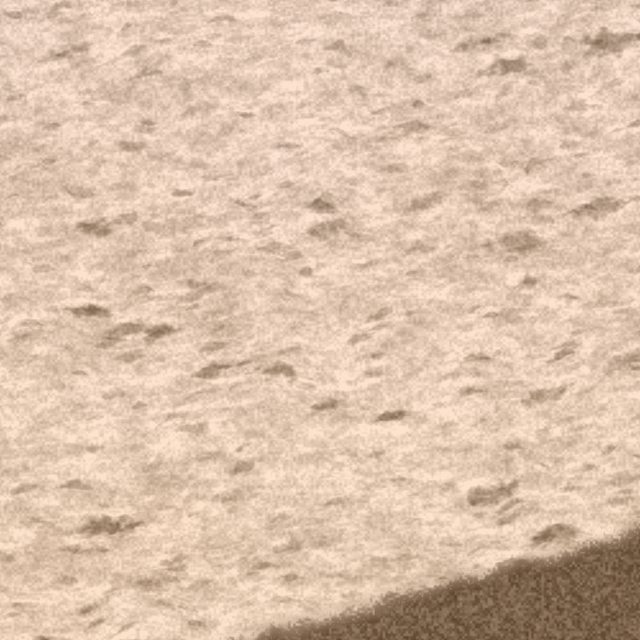
Give the GLSL for this texture, as a three.js fragment shader.

```glsl
#define LIGHT_SAND vec3(0.96, 0.855, 0.778)
#define SHADE_SAND vec3(0.46, 0.36, 0.27)
#define WARM_TINT vec3(0.004, 0.003, -0.018)
#define COOL_TINT vec3(-0.002, 0.002, 0.008)
#define BASE_TONE 0.875
#define STREAK_CONTRAST 0.46
#define FIBRE_CONTRAST 0.27
#define GRAIN_CONTRAST 0.36
#define GRAIN_SCALE 250.0
#define WIND_ANGLE 0.09
#define SHADOW_SLOPE 0.28
#define SHADOW_START 0.385

varying vec2 vUv;

float hash(vec2 p) {
  vec3 q = fract(vec3(p.xyx) * 0.1031);
  q += dot(q, q.yzx + 33.33);
  return fract((q.x + q.y) * q.z);
}

float noise(vec2 p) {
  vec2 cell = floor(p);
  vec2 f = fract(p);
  f = f * f * (3.0 - 2.0 * f);
  float low = mix(hash(cell), hash(cell + vec2(1.0, 0.0)), f.x);
  float high = mix(hash(cell + vec2(0.0, 1.0)), hash(cell + 1.0), f.x);
  return mix(low, high, f.y);
}

float fbm(vec2 p) {
  float sum = 0.0;
  float weight = 0.5;
  for (int i = 0; i < 4; i++) {
    sum += weight * noise(p);
    p = p * 2.03 + 17.7;
    weight *= 0.6;
  }
  return sum / 1.09;
}

vec2 rotate(vec2 p, float angle) {
  float c = cos(angle);
  float s = sin(angle);
  return vec2(c * p.x + s * p.y, c * p.y - s * p.x);
}

// Scattered lens-shaped hollows: positive in the hollow, negative on its lit rim
float hollows(vec2 p, vec2 grid, vec2 size, float density, float seed) {
  vec2 home = floor(p * grid);
  float rough = 0.6 * noise(p * vec2(65.0, 110.0) + seed)
              + 0.4 * noise(p * vec2(130.0, 190.0) + seed) - 0.5;
  float depth = 0.0;
  float rim = 0.0;
  for (int j = -1; j <= 1; j++) {
    for (int i = -1; i <= 1; i++) {
      vec2 cell = home + vec2(float(i), float(j));
      vec2 id = cell + seed;
      vec2 jitter = vec2(hash(id + 11.3), hash(id + 47.9));
      float present = step(hash(id + 5.1), density);
      float growth = mix(0.6, 1.3, hash(id + 71.7));
      float strength = present * mix(0.4, 1.0, hash(id + 29.5));
      float tilt = mix(-0.12, 0.32, hash(id + 83.3));
      vec2 d = rotate(p - (cell + jitter) / grid, tilt) / (size * growth);
      d.y += 0.25 * d.x * d.x;
      float lens = 1.0 - abs(d.y) - d.x * d.x + rough * 1.8;
      depth = max(depth, strength * smoothstep(-0.35, 0.9, lens));
      float crest = 1.0 - abs(d.y - 1.5) * 1.6 - d.x * d.x * 0.6 + rough;
      rim = max(rim, strength * smoothstep(0.0, 1.0, crest));
    }
  }
  return depth - 0.22 * rim * (1.0 - depth);
}

void main() {
  // Wind-bent coordinates
  vec2 p = rotate(vUv, WIND_ANGLE) + 3.0;
  vec2 bend = vec2(noise(p * 11.0 + 31.0), noise(p * 9.0)) - 0.5;
  vec2 flow = p + bend * vec2(0.025, 0.03);
  vec2 curl = vec2(noise(p * 30.0 + 7.0), noise(p * 26.0 + 90.0)) - 0.5;
  vec2 ripple = flow + curl * vec2(0.012, 0.014);

  // Streaks, short fibres, thin bright crests and broad patches
  float streaks = fbm(flow * vec2(20.0, 46.0)) - 0.5;
  float fibres = 0.6 * noise(ripple * vec2(42.0, 105.0))
               + 0.4 * noise(ripple * vec2(75.0, 170.0) + 25.0) - 0.5;
  float ridge = 1.0 - abs(2.0 * noise(ripple * vec2(13.0, 60.0) + 60.0) - 1.0);
  float crests = pow(ridge, 5.0) - 0.25;
  float patches = noise(p * vec2(4.0, 6.0) + 9.0) - 0.5;

  // Fine grains
  float grain = 0.65 * noise(vUv * GRAIN_SCALE)
              + 0.35 * noise(vUv * GRAIN_SCALE * 0.5 + 40.0) - 0.5;

  float tone = BASE_TONE + STREAK_CONTRAST * streaks + FIBRE_CONTRAST * fibres;
  tone += 0.09 * crests + 0.06 * patches;
  tone -= 0.52 * hollows(flow, vec2(7.0, 12.0), vec2(0.038, 0.0125), 0.55, 0.0);
  tone -= 0.32 * hollows(ripple, vec2(15.0, 29.0), vec2(0.021, 0.0075), 0.68, 140.0);
  tone = clamp(tone + GRAIN_CONTRAST * grain, 0.12, 1.06);

  // Soft grainy shadow across the lower right corner
  float edge = SHADOW_SLOPE * (vUv.x - SHADOW_START) - vUv.y;
  edge += 0.03 * grain + 0.014 * (noise(vUv * 28.0) - 0.5);
  float shadow = smoothstep(-0.015, 0.015, edge);
  float shadedTone = 0.03 + 0.55 * grain + 0.1 * streaks;
  tone = mix(tone, shadedTone, shadow);

  // Warmer sand below, cooler above
  float height = clamp(vUv.y + 0.4 * patches, 0.0, 1.0);
  vec3 tint = mix(WARM_TINT, COOL_TINT, height) * (1.0 - shadow);
  gl_FragColor = vec4(mix(SHADE_SAND, LIGHT_SAND, tone) + tint, 1.0);
}
```
